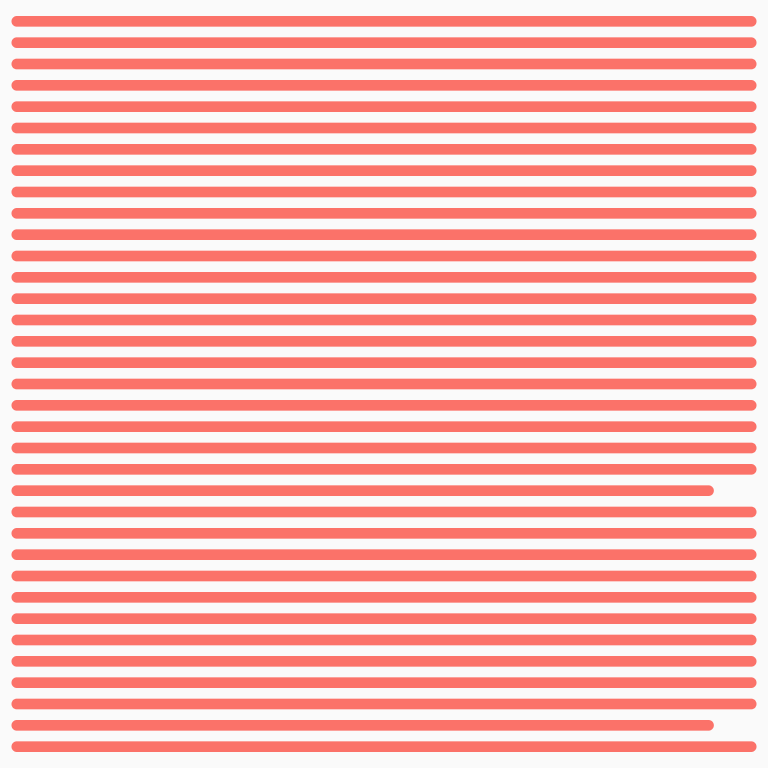
A WebGL 1 fragment shader for this pattern:

```glsl
precision highp float;
// Rows of rounded coral bars on an off-white ground, evenly spaced down the canvas.
// Each pixel finds its nearest row and measures the distance to that row's capsule;
// two of the rows stop short on the right.

uniform vec2 u_resolution;

const float DIVISIONS = 36.0;              // row pitches per canvas height
const float PITCH = 1.0 / DIVISIONS;
const float BAR_RADIUS = 0.25 * PITCH;     // bars are half a pitch thick
const float CAP_INSET = 0.0219;            // canvas edge to the centre of a cap
const float SHORTENING = 2.0 * PITCH;      // length missing from a short row
const float SHORT_ROW_LOW = 2.0;           // rows count upward from 1
const float SHORT_ROW_HIGH = 13.0;
const vec3 GROUND_COLOR = vec3(0.982, 0.982, 0.982);
const vec3 BAR_COLOR = vec3(0.984, 0.449, 0.412);

// 1.0 when the row is the given one, otherwise 0.0.
float isRow(float row, float target) {
    return 1.0 - step(0.5, abs(row - target));
}

// Signed distance to a horizontal capsule between two cap centres.
float capsuleDistance(vec2 p, float left, float right, float y, float radius) {
    vec2 nearest = vec2(clamp(p.x, left, right), y);
    return length(p - nearest) - radius;
}

void main() {
    float pixel = 1.0 / min(u_resolution.x, u_resolution.y);
    vec2 p = gl_FragCoord.xy / u_resolution;

    // Nearest row, leaving a margin above and below
    float row = clamp(floor(p.y * DIVISIONS + 0.5), 1.0, DIVISIONS - 1.0);

    // Right end of this row
    float isShort = isRow(row, SHORT_ROW_LOW) + isRow(row, SHORT_ROW_HIGH);
    float right = 1.0 - CAP_INSET - SHORTENING * isShort;

    // Bar with a one-pixel smooth edge
    float d = capsuleDistance(p, CAP_INSET, right, row * PITCH, BAR_RADIUS);
    float coverage = clamp(0.5 - d / pixel, 0.0, 1.0);
    gl_FragColor = vec4(mix(GROUND_COLOR, BAR_COLOR, coverage), 1.0);
}
```
